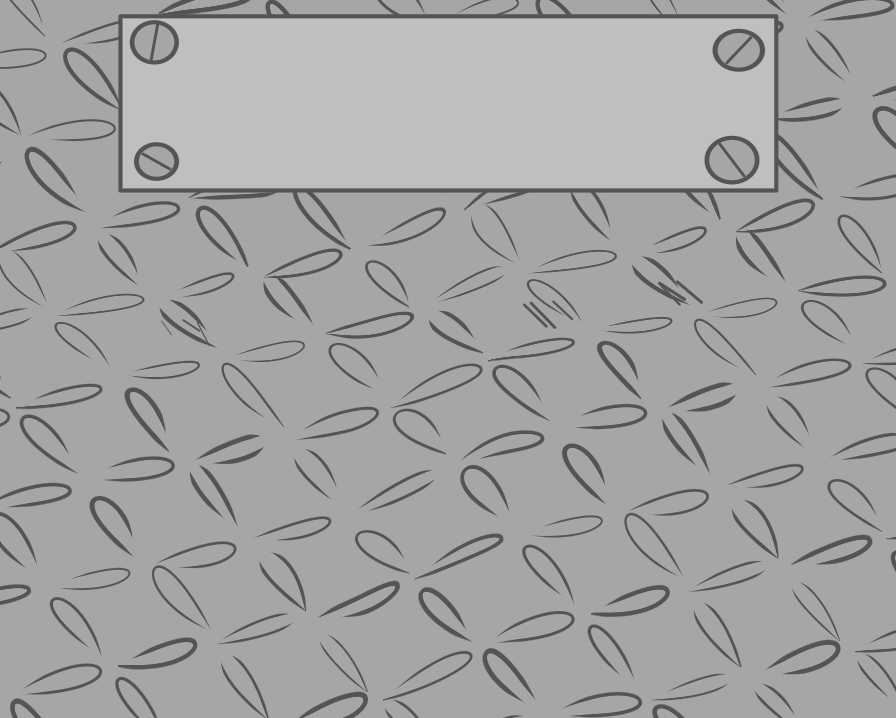
A Shadertoy shader for this texture:

```glsl
const vec3 METAL = vec3(0.65);
const vec3 PLATE = vec3(0.75);
const vec3 INK = vec3(0.33);

// Tread lattice, in canvas heights
const vec2 STEP_A = vec2(0.1417, 0.0342);
const vec2 STEP_B = vec2(0.0912, -0.1107);
const vec2 ORIGIN = vec2(0.2117, 0.4137);
const vec2 FLAT_OFFSET = vec2(0.0147, 0.070);
const vec2 VARIATION_PERIOD = vec2(4.0, 1.0);
const float RIGHT_RAISE = 0.047;
const float TOP_DROP = 0.039;

// Tread lugs: half length, half width, direction of the round end
const vec2 STEEP_SIZE = vec2(0.057, 0.0145);
const vec2 FLAT_SIZE = vec2(0.062, 0.0120);
const float STEEP_ANGLE = 2.27;
const float FLAT_ANGLE = 0.23;
const float THIN = 0.0013;
const float HEAVY = 0.0034;

// Name plate and screws
const vec2 PLATE_CENTER = vec2(0.6245, 0.856);
const vec2 PLATE_HALF = vec2(0.4567, 0.1213);
const float OUTLINE = 0.0029;
const vec2 SCREW_POS[4] = vec2[4](vec2(0.215, 0.941), vec2(0.218, 0.775),
                                  vec2(1.029, 0.930), vec2(1.0195, 0.777));
const vec2 SCREW_RADII[4] = vec2[4](vec2(0.031, 0.028), vec2(0.028, 0.024),
                                    vec2(0.033, 0.027), vec2(0.035, 0.031));
const float SLOT_ANGLE[4] = float[4](1.39, -0.51, 0.81, -0.92);

const vec2 SCRATCH_POS[3] = vec2[3](vec2(0.25, 0.548), vec2(0.757, 0.585), vec2(0.918, 0.606));
const int SCRATCHES_EACH = 3;

vec4 hash4(vec2 p) {
    vec4 q = fract(p.xyxy * vec4(0.1031, 0.1030, 0.0973, 0.1099));
    q += dot(q, q.wzxy + 33.33);
    return fract((q.xxyz + q.yzzw) * q.zywx);
}

// Rotates p into a frame whose x axis points along angle
vec2 toFrame(vec2 p, float angle) {
    float c = cos(angle), s = sin(angle);
    return vec2(c * p.x + s * p.y, c * p.y - s * p.x);
}

float cover(float d) {
    return clamp(0.5 - d * iResolution.y, 0.0, 1.0);
}

float segment(vec2 p, vec2 a, vec2 b) {
    vec2 e = b - a;
    return length(p - a - e * clamp(dot(p - a, e) / dot(e, e), 0.0, 1.0));
}

// Outline of a teardrop, pointed at -x and round at +x, with uneven pen pressure
float lugInk(vec2 p, vec2 size, vec4 rnd) {
    float t = p.x / size.x;
    if (t < -1.0 || t > 1.2) return 0.0;
    float k = 0.843 * size.y * size.y;
    float f = p.y * p.y - k * (1.0 + t) * (1.0 + t) * (1.0 - t);
    vec2 slope = vec2(-k / size.x * (1.0 + t) * (1.0 - 3.0 * t), 2.0 * p.y);
    float d = abs(f) / max(length(slope), 1e-5);
    float gap = 0.8 * (p.y > 0.0 ? rnd.x : rnd.y);
    float pressure = smoothstep(gap - 0.35, gap + 0.4, t + 1.0);
    if (rnd.z > 0.7) pressure *= 1.0 - smoothstep(0.55, 0.95, t);
    return cover(d - mix(THIN, HEAVY, rnd.w) * pressure) * smoothstep(0.0, 0.3, pressure);
}

// One family of lugs on the lattice
float lugs(vec2 p, vec2 origin, vec2 size, float angle, float seed) {
    vec2 cell = round(inverse(mat2(STEP_A, STEP_B)) * (p - origin));
    float ink = 0.0;
    for (int j = -1; j <= 1; j++)
    for (int i = -1; i <= 1; i++) {
        vec2 id = cell + vec2(i, j);
        vec2 key = id - VARIATION_PERIOD * floor((id.x + 1.0) / VARIATION_PERIOD.x);
        vec4 r = hash4(key + 40.0 + seed);
        vec4 pen = hash4(key + 91.0 + seed);
        vec2 q = p - origin - STEP_A * id.x - STEP_B * id.y - 0.012 * (r.xy - 0.5);
        q = toFrame(q, angle + 0.26 * (r.z - 0.5));
        q.y += (r.w - 0.5) * 0.010 * (q.x * q.x / (size.x * size.x) - 0.3);
        ink = max(ink, lugInk(q, size * mix(vec2(0.88, 0.75), vec2(1.08, 1.25), r.wx), pen));
    }
    return ink;
}

void mainImage(out vec4 fragColor, in vec2 fragCoord) {
    vec2 p = fragCoord / iResolution.y;

    // Lattice slips between the left, right and upper parts
    vec2 q = p;
    q.y += TOP_DROP * smoothstep(0.45, 0.70, p.y) - RIGHT_RAISE * smoothstep(0.48, 0.72, p.x);
    float ink = max(lugs(q, ORIGIN, STEEP_SIZE, STEEP_ANGLE, 0.0),
                    lugs(q, ORIGIN + FLAT_OFFSET, FLAT_SIZE, FLAT_ANGLE, 17.0));

    // Scratches along the upper slip
    for (int i = 0; i < 3 * SCRATCHES_EACH; i++) {
        vec4 r = hash4(vec2(i, 7));
        vec2 a = SCRATCH_POS[i / SCRATCHES_EACH] + (r.xy - 0.5) * vec2(0.06, 0.02);
        vec2 b = a + vec2(0.022, -0.024) * (0.6 + r.zw);
        ink = max(ink, cover(segment(p, a, b) - mix(0.0006, 0.0022, r.z)));
    }
    vec3 color = mix(METAL, INK, ink);

    // Name plate
    vec2 e = abs(p - PLATE_CENTER) - PLATE_HALF;
    float box = length(max(e, 0.0)) + min(max(e.x, e.y), 0.0);
    color = mix(color, PLATE, cover(box));
    color = mix(color, INK, cover(abs(box) - OUTLINE));

    // Slotted screws
    for (int i = 0; i < 4; i++) {
        vec2 s = p - SCREW_POS[i], radii = SCREW_RADII[i];
        float head = (length(s / radii) - 1.0) * min(radii.x, radii.y);
        vec2 reach = vec2(0.9 * radii.y, 0.0);
        float slot = segment(toFrame(s, SLOT_ANGLE[i]), -reach, reach) - 0.7 * OUTLINE;
        color = mix(color, METAL, cover(head));
        color = mix(color, INK, cover(min(abs(head) - OUTLINE, slot)));
    }
    fragColor = vec4(color, 1.0);
}
```
